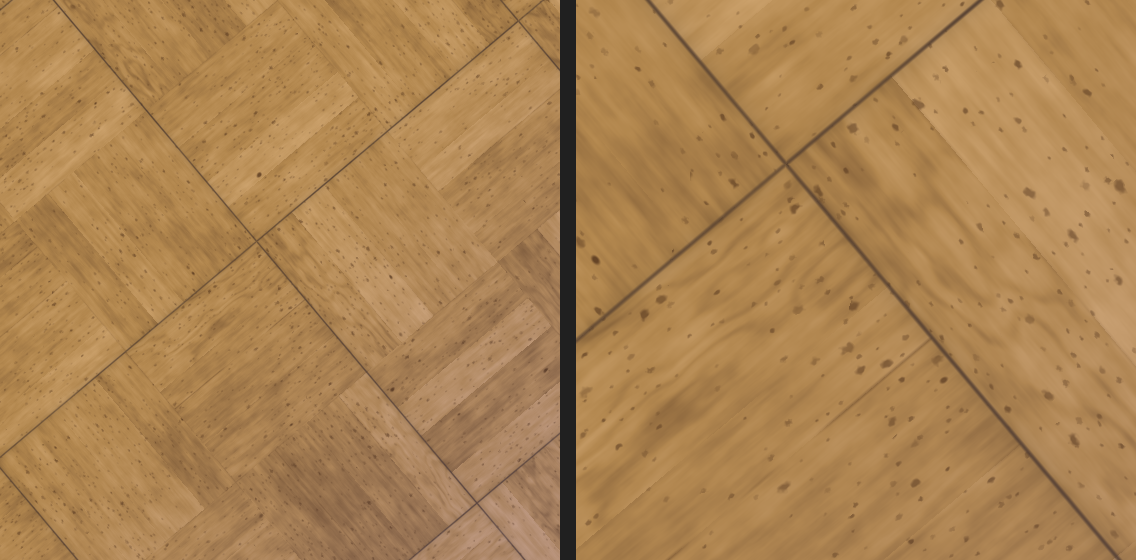
Left: the whole. Right: its middle third, enlarged.
This texture is drawn by a Shadertoy shader. Its source:

```glsl
// Worn oak parquet: square tiles turned about 40 degrees, each made of 2 x 2
// basket-weave blocks of four strips. Tone, grain, figure and flecks come from
// hashed noise in block space; thin uneven seams divide the tiles.

const vec2  JUNCTION    = vec2(0.4583, 0.569);  // corner shared by four tiles
const vec2  TILE_AXIS   = vec2(0.765, 0.644);   // direction of a tile side
const float TILE_SIZE   = 0.611;                // tile side, in canvas units
const float STRIPS      = 4.0;                  // strips per block
const float STRIP_SHIFT = 0.5;                  // unevenness of strip widths
const float SEAM_HALF   = 0.0009;               // half widths, canvas units
const float JOINT_HALF  = 0.0006;
const float DIRT_WIDTH  = 0.006;
const float LINE_BLUR   = 0.0012;

const vec3 BROWN = vec3(0.53, 0.385, 0.225);
const vec3 HONEY = vec3(0.700, 0.530, 0.305);
const vec3 PALE  = vec3(0.800, 0.635, 0.425);
const vec3 FLECK = vec3(0.36, 0.235, 0.13);
const vec3 SEAM  = vec3(0.32, 0.24, 0.19);
const vec3 ROSY_TINT = vec3(0.95, 0.97, 1.27);

float hash(vec2 p) {
    vec3 q = fract(vec3(p.xyx) * 0.1031);
    q += dot(q, q.yzx + 33.33);
    return fract((q.x + q.y) * q.z);
}

float noise(vec2 p) {
    vec2 i = floor(p), f = fract(p);
    f = f * f * (3.0 - 2.0 * f);
    vec2 e = vec2(1.0, 0.0);
    return mix(mix(hash(i), hash(i + e), f.x),
               mix(hash(i + e.yx), hash(i + e.xx), f.x), f.y);
}

float fbm(vec2 p) {
    float sum = 0.0, weight = 0.5;
    for (int i = 0; i < 4; i++) {
        sum += weight * noise(p);
        p = p * 2.03 + 17.3;
        weight *= 0.5;
    }
    return sum / 0.9375;
}

// Soft line of a given half width around distance zero
float line(float d, float halfWidth, float pixel) {
    float soft = max(pixel, LINE_BLUR);
    return 1.0 - smoothstep(halfWidth - 0.7 * soft, halfWidth + soft, abs(d));
}

// One ragged fleck per chosen grid cell, stretched along the grain
float flecks(vec2 p, float cells, float density, float radius, float pixel) {
    vec2 c = p * cells, id = floor(c);
    vec2 centre = 0.22 + 0.56 * vec2(hash(id + 3.7), hash(id + 41.2));
    float size = hash(id + 71.9);
    float r = radius * mix(0.4, 1.0, size * size);
    vec2 ragged = r * (vec2(noise(c * 9.0), noise(c * 9.0 + 50.0)) - 0.5);
    float d = length((c - id - centre + ragged) * vec2(0.65, 1.0));
    float soft = max(cells * pixel, 0.5 * r);
    return step(hash(id + 9.1), density) * mix(0.4, 1.0, hash(id + 23.4))
         * (1.0 - smoothstep(r - soft, r + soft, d));
}

void mainImage(out vec4 fragColor, in vec2 fragCoord) {
    float pixel = 1.0 / iResolution.y;
    vec2 uv = fragCoord * pixel;

    // Tile and block coordinates
    vec2 rel = uv - JUNCTION;
    vec2 p = vec2(dot(rel, TILE_AXIS), dot(rel, vec2(-TILE_AXIS.y, TILE_AXIS.x))) / TILE_SIZE;
    vec2 tile = floor(p), block = floor(2.0 * p), q = fract(2.0 * p);
    float blockSize = 0.5 * TILE_SIZE;
    vec2 g = mod(block.x + block.y, 2.0) < 0.5 ? q : q.yx;  // x runs with the grain

    // Strips with shifted borders
    float s = g.y * STRIPS;
    float k = floor(s + 0.5);
    float inner = step(0.5, k) * step(k, STRIPS - 0.5);
    float borderSeed = hash(block * 5.3 + k * 1.7 + 20.0);
    float border = k + inner * (borderSeed - 0.5) * STRIP_SHIFT;
    float strip = s < border ? k - 1.0 : k;
    float seed = hash(block * 7.1 + strip * 13.7 + 60.0);
    float figureSeed = hash(block * 3.9 + strip * 8.3 + 90.0);

    // Grain: fibres, broad streaks and curved growth figure
    vec2 w = g + 11.0 * block + vec2(37.0 * seed, 5.0 * strip);
    float fibre = fbm(w * vec2(7.0, 55.0)) - 0.5;
    float streak = fbm(w * vec2(2.2, 13.0) + 8.0) - 0.5;
    float rings = abs(fract(8.0 * fbm(w * vec2(1.8, 4.5) + 31.0)) * 2.0 - 1.0);
    float figure = smoothstep(0.5, 0.95, figureSeed) * smoothstep(0.3, 1.0, rings);
    float wear = fbm(uv * 7.0 + 12.0) - 0.5;
    float mottle = fbm(uv * 42.0) - 0.5;

    float tone = 0.13 + 0.85 * (seed - 0.5) + 0.25 * (hash(tile + 50.0) - 0.5)
               + 0.85 * fibre + 0.8 * streak + 0.65 * wear + 0.65 * mottle - 0.4 * figure;
    vec3 color = tone < 0.0 ? mix(HONEY, BROWN, min(-tone, 1.0))
                            : mix(HONEY, PALE, min(tone, 1.0));

    // Dark pores and knots, gathered in patches
    vec2 f = g + 11.0 * block;
    float blockPixel = pixel / blockSize;
    float patchy = smoothstep(0.3, 0.7, fbm(uv * 9.0 + 70.0));
    float pores = flecks(f, 16.0, 0.1 + 0.5 * patchy, 0.13, blockPixel);
    float pinholes = flecks(f + 4.3, 28.0, 0.12 + 0.35 * patchy, 0.14, blockPixel);
    float knots = flecks(f + 2.6, 4.0, 0.16, 0.045, blockPixel);
    color = mix(color, FLECK, max(max(0.65 * pores, 0.5 * pinholes), 0.95 * knots));

    // Faint broken joints between strips and blocks
    float stripJoint = line((s - border) / STRIPS * blockSize, JOINT_HALF, pixel);
    vec2 blockEdge = (0.5 - abs(q - 0.5)) * blockSize;
    float blockJoint = line(min(blockEdge.x, blockEdge.y), JOINT_HALF, pixel);
    float joint = max(inner * stripJoint * 0.4 * pow(borderSeed, 3.0), 0.16 * blockJoint);
    color = mix(color, FLECK, joint * smoothstep(0.25, 0.65, noise(uv * 22.0 + 5.0)));

    // Tile seams, each side with its own depth, dusted with dirt
    vec2 tileEdge = (0.5 - abs(fract(p) - 0.5)) * TILE_SIZE;
    float edge = min(tileEdge.x, tileEdge.y);
    vec2 side = tileEdge.x < tileEdge.y ? vec2(floor(p.x + 0.5), tile.y + 0.5)
                                      : vec2(tile.x + 0.5, floor(p.y + 0.5));
    float depth = mix(0.6, 0.95, hash(side * 6.0 + 30.0)) * mix(0.7, 1.0, noise(uv * 18.0));
    color *= 1.0 - 0.1 * exp(-edge / DIRT_WIDTH);
    color = mix(color, SEAM, depth * line(edge, SEAM_HALF, pixel));

    // Cooler, rosier light toward the lower right
    float rosy = smoothstep(-0.15, 0.7, dot(uv, vec2(0.7, -0.7)));
    color *= mix(vec3(1.0), ROSY_TINT, rosy);
    fragColor = vec4(color, 1.0);
}
```
